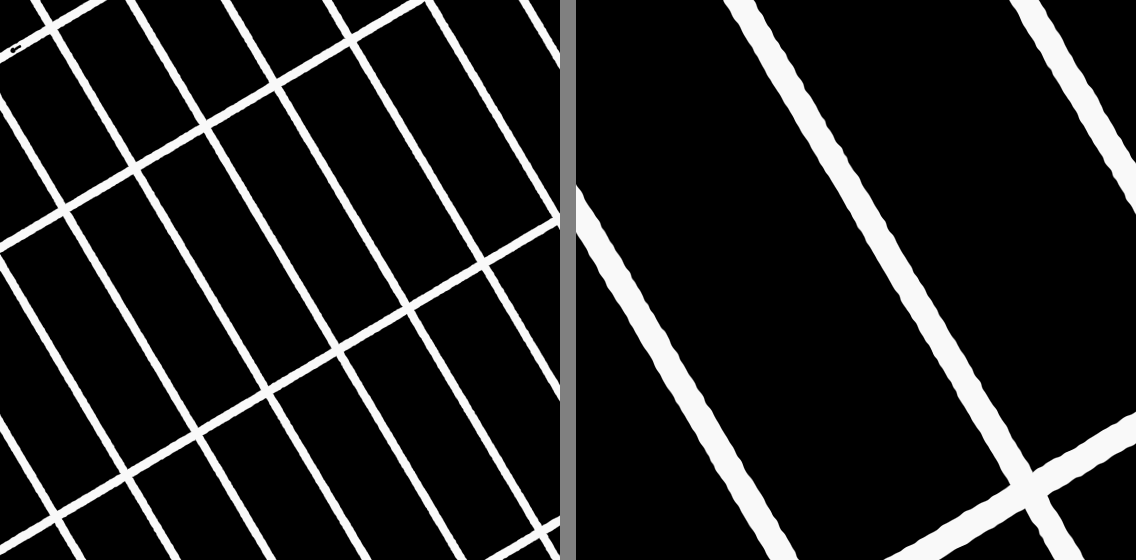
Left: the whole. Right: its middle third, enlarged.
This pattern is drawn by a WebGL 1 fragment shader. Its source:

```glsl
precision highp float;
// Slanted grid of long black panels split by slightly rough white joints.

uniform vec2 u_resolution;

const float TILT = 0.535;           // grid rotation in radians
const float COLUMN_HALF = 0.0075;   // half widths of the joints
const float ROW_HALF = 0.0081;
const float ROUGHNESS = 0.0012;
const vec3 PANEL = vec3(0.0);
const vec3 JOINT = vec3(0.975);

float hash(vec2 p) {
  vec3 q = fract(vec3(p.xyx) * 0.1031);
  q += dot(q, q.yzx + 33.33);
  return fract((q.x + q.y) * q.z);
}

float noise(vec2 p) {
  vec2 cell = floor(p);
  vec2 f = fract(p);
  f = f * f * (3.0 - 2.0 * f);
  float low = mix(hash(cell), hash(cell + vec2(1.0, 0.0)), f.x);
  float high = mix(hash(cell + vec2(0.0, 1.0)), hash(cell + vec2(1.0)), f.x);
  return mix(low, high, f.y);
}

vec2 rotate(vec2 p, float angle) {
  float c = cos(angle);
  float s = sin(angle);
  return vec2(c * p.x + s * p.y, c * p.y - s * p.x);
}

// Even columns, with two wider gaps after the sixth joint.
float columnPosition(float i) {
  return 0.125 + 0.1462 * i + 0.0098 * clamp(i - 5.0, 0.0, 2.0);
}

// Even rows, with a short last course.
float rowPosition(float i) {
  return min(-0.4492 + 0.4642 * i, 0.7708);
}

float columnDistance(float x) {
  float d = 1.0;
  for (int i = 0; i < 9; i++) d = min(d, abs(x - columnPosition(float(i))));
  return d - COLUMN_HALF;
}

float rowDistance(float y) {
  float d = 1.0;
  for (int i = 0; i < 4; i++) d = min(d, abs(y - rowPosition(float(i))));
  return d - ROW_HALF;
}

float capsule(vec2 p, vec2 a, vec2 b, float radius) {
  vec2 ab = b - a;
  float t = clamp(dot(p - a, ab) / dot(ab, ab), 0.0, 1.0);
  return length(p - a - ab * t) - radius;
}

// Small dark blemish: a round spot with a thin tail.
float blemish(vec2 p, vec2 center) {
  float spot = length(p - center) - 0.0046;
  float tail = capsule(p, center, center + vec2(0.0125, 0.007), 0.0022);
  return min(spot, tail);
}

float coverage(float d, float pixel) {
  return 1.0 - smoothstep(-0.8 * pixel, 0.8 * pixel, d);
}

void main() {
  float pixel = 1.0 / u_resolution.y;
  vec2 p = gl_FragCoord.xy * pixel;

  // Joints with worn edges
  vec2 g = rotate(p, TILT);
  float wear = (noise(p * 230.0) - 0.5) * ROUGHNESS;
  float joints = min(columnDistance(g.x), rowDistance(g.y)) + wear;
  float ink = coverage(joints, pixel);

  // Single spot on the upper left joint
  ink *= 1.0 - coverage(blemish(p, vec2(0.0234, 0.910)) + wear, pixel);

  gl_FragColor = vec4(mix(PANEL, JOINT, ink), 1.0);
}
```
